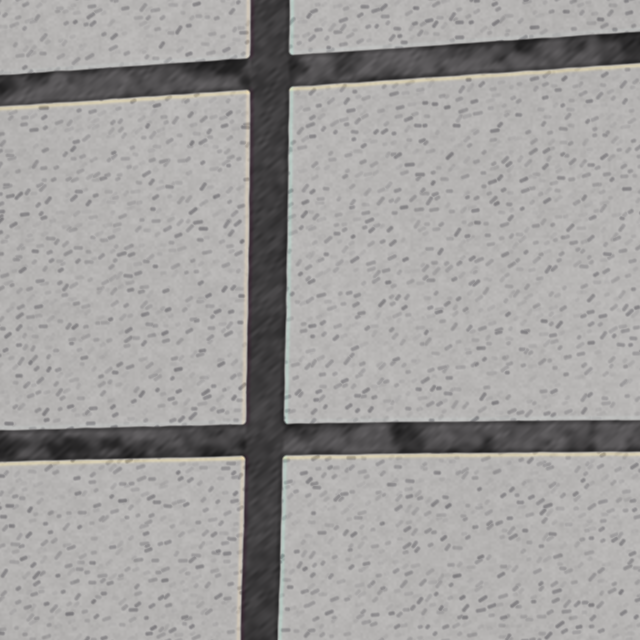
Write a Shadertoy shader that draws this texture.

```glsl
float hash(vec2 p) {
    return fract(sin(dot(p, vec2(127.1, 311.7))) * 43758.5453);
}

float noise(vec2 p) {
    vec2 i = floor(p), f = fract(p);
    f = f * f * (3.0 - 2.0 * f);
    return mix(mix(hash(i), hash(i + vec2(1, 0)), f.x),
               mix(hash(i + vec2(0, 1)), hash(i + vec2(1, 1)), f.x), f.y);
}

mat2 rotation(float a) {
    return mat2(cos(a), -sin(a), sin(a), cos(a));
}

// Short soft dashes, one per cell, leaning up to the right
float flecks(vec2 p) {
    vec2 cell = floor(p);
    float dark = 0.0;
    for (int y = -1; y <= 1; y++)
    for (int x = -1; x <= 1; x++) {
        vec2 id = cell + vec2(x, y);
        vec2 centre = id + vec2(hash(id), hash(id + 17.3));
        float tilt = 0.45 + 1.1 * (hash(id + 5.9) - 0.5);
        vec2 q = rotation(tilt) * (p - centre);
        float halfLength = 0.05 + 0.27 * hash(id + 31.7);
        float d = length(vec2(max(abs(q.x) - halfLength, 0.0), q.y));
        float strength = pow(hash(id + 43.1), 1.6);
        dark = max(dark, strength * (1.0 - smoothstep(0.04, 0.32, d)));
    }
    return dark;
}

// Narrow band of light at a given distance from a joint
float fringe(float d) {
    return exp(-pow((d - 0.004) / 0.0032, 2.0));
}

// Signed offset to the nearest joint of a repeating set
float jointOffset(float t, float spacing) {
    return (fract(t + 0.5) - 0.5) * spacing;
}

vec3 tileColor(vec2 uv) {
    vec3 color = vec3(0.715, 0.708, 0.703);
    color += 0.03 * (noise(uv * 90.0) - 0.5);
    color += 0.03 * (noise(uv * 230.0) - 0.5);
    color += 0.02 * (noise(uv * 4.0) - 0.5);
    vec3 fleckTint = vec3(0.20, 0.20, 0.185) + 0.04 * (noise(uv * 40.0 + 9.0) - 0.5);
    return color - fleckTint * flecks(uv * 62.0);
}

// Dark filler: blotchy across, more even down the upright
vec3 jointColor(vec2 uv, float upright) {
    vec2 stroke = rotation(0.7) * uv;
    float blotch = 0.65 * noise(uv * vec2(22, 30)) + 0.35 * noise(uv * 55.0 + 4.0);
    float scratch = noise(stroke * vec2(70, 190)) - 0.5;
    float across = mix(0.155, 0.345, smoothstep(0.2, 0.7, blotch));
    float down = 0.205 + 0.07 * blotch;
    float shade = mix(across, down, upright) + 0.08 * scratch;
    return shade * vec3(1.01, 0.985, 1.0);
}

void mainImage(out vec4 fragColor, in vec2 fragCoord) {
    vec2 uv = fragCoord / iResolution.xy;

    // Grid seen at a slant, with slightly bowed joints
    float lower = 0.303 + 0.028 * uv.x - 0.012 * uv.x * uv.x;
    float upper = 0.858 + 0.068 * uv.x;
    float column = 0.405 + 0.031 * uv.y - 0.014 * uv.y * uv.y;
    float rowHeight = upper - lower;
    vec2 offset = vec2(jointOffset((uv.x - column) / 0.68, 0.68),
                       jointOffset((uv.y - lower) / rowHeight, rowHeight));
    offset += 0.0012 * (vec2(noise(uv * 45.0), noise(uv * 45.0 + 8.0)) - 0.5);

    // Distance into the tile, with slightly rounded corners
    vec2 inside = abs(offset) - vec2(0.0288 + 0.0017 * uv.y, 0.0245);
    float d = 0.007 - length(max(0.007 - inside, 0.0));
    float soft = max(0.0022, 0.8 / iResolution.y);
    float tileMask = smoothstep(-soft, soft, d);

    // Tinted light along the tile edges
    vec3 tile = tileColor(uv);
    float below = step(offset.y, 0.0), right = step(0.0, offset.x);
    float sideLight = fringe(inside.x), rowLight = fringe(inside.y);
    tile += rowLight * mix(vec3(0.02, 0.03, 0.03), vec3(0.12, 0.09, -0.01), below);
    tile += sideLight * mix(vec3(0.09, 0.06, 0.01), vec3(0.0, 0.07, 0.05), right);

    // Darkened rims of the joints, plum on the left of the upright
    float upright = 1.0 - smoothstep(-0.004, 0.004, inside.x);
    vec3 joint = jointColor(uv, upright);
    float rim = smoothstep(-0.009, 0.0, d);
    joint *= 1.0 - 0.25 * rim;
    joint += upright * rim * (1.0 - right) * vec3(0.05, -0.01, 0.03);

    fragColor = vec4(mix(joint, tile, tileMask), 1.0);
}
```
